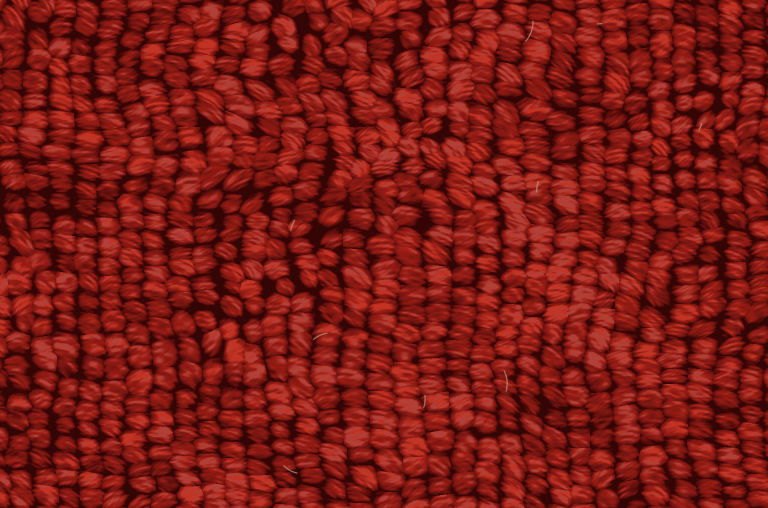
A WebGL 2 fragment shader for this texture:

```glsl
#version 300 es
precision highp float;
// Red loop-pile carpet: columns of twisted yarn loops with dark gaps and stray lint.

#define COLUMNS 31.0
#define ROWS 27.0
#define LOOP_RADIUS vec2(0.62, 0.50)
#define FIBRE_DENSITY 9.5
#define FIBRE_CONTRAST 0.80
#define LOOP_VARIATION 0.30
#define TWIST -0.22
#define LINT_COUNT 9
#define LINT_WIDTH 0.0016

uniform vec2 u_resolution;
out vec4 outColor;

const vec3 GAP = vec3(0.20, 0.02, 0.015);
const vec3 SHADE = vec3(0.36, 0.05, 0.04);
const vec3 WINE = vec3(0.47, 0.09, 0.07);
const vec3 RED = vec3(0.57, 0.10, 0.07);
const vec3 BRIGHT = vec3(0.76, 0.20, 0.14);
const vec3 DUSTY = vec3(0.69, 0.25, 0.22);
const vec3 LINT = vec3(0.74, 0.58, 0.50);

float hash(vec2 p) {
  return fract(sin(dot(p, vec2(127.1, 311.7))) * 43758.5453);
}

float noise(vec2 p) {
  vec2 cell = floor(p), f = fract(p);
  f = f * f * (3.0 - 2.0 * f);
  float low = mix(hash(cell), hash(cell + vec2(1, 0)), f.x);
  float high = mix(hash(cell + vec2(0, 1)), hash(cell + vec2(1, 1)), f.x);
  return mix(low, high, f.y);
}

vec2 rotate(vec2 p, float angle) {
  float c = cos(angle), s = sin(angle);
  return vec2(c * p.x + s * p.y, c * p.y - s * p.x);
}

// Dark-to-light yarn colours; dusty fibres appear among the lit ones.
vec3 yarnColor(float tone, float dust) {
  vec3 color = mix(GAP, SHADE, smoothstep(0.02, 0.24, tone));
  color = mix(color, WINE, smoothstep(0.22, 0.42, tone));
  color = mix(color, RED, smoothstep(0.38, 0.58, tone));
  vec3 lit = mix(BRIGHT, DUSTY, smoothstep(0.40, 0.65, dust));
  return mix(color, lit, smoothstep(0.55, 0.85, tone));
}

vec3 carpet(vec2 uv, float aspect) {
  // Pile gets more disordered in patches and towards the left.
  float mess = clamp(noise(uv * vec2(6.0, 5.0) + 3.0) + 0.35 - 0.55 * uv.x, 0.15, 1.0);
  vec2 sway = vec2(noise(uv * vec2(5.0, 7.0)), noise(uv * vec2(8.0, 5.0) + 20.0)) - 0.5;
  vec2 grid = uv * vec2(COLUMNS, ROWS) + sway * vec2(0.9, 1.3);
  float cellHeight = COLUMNS / (ROWS * aspect);

  // Keep the loop standing highest at this point.
  float height = -1.0;
  vec2 local = vec2(0.0), loopId = vec2(0.0);
  for (int i = -1; i <= 1; i++) {
    float column = floor(grid.x) + float(i);
    float stagger = hash(vec2(column, 7.0));
    for (int j = -1; j <= 1; j++) {
      vec2 id = vec2(column, floor(grid.y - stagger) + float(j));
      vec2 jitter = vec2(hash(id + 0.3), hash(id + 5.7)) - 0.5;
      vec2 center = id + vec2(0.5, 0.5 + stagger) + jitter * vec2(0.50, 0.60) * mess;
      float tilt = TWIST + (hash(id + 9.1) - 0.5) * 1.7 * mess;
      vec2 q = rotate((grid - center) * vec2(1.0, cellHeight), tilt);
      vec2 e = q / LOOP_RADIUS;
      float h = 1.0 - dot(e, e) + 0.25 * (hash(id + 2.2) - 0.5);
      if (h > height) {
        height = h;
        local = q;
        loopId = id;
      }
    }
  }

  // Fibres wrap around each loop, with finer hairs crossing them.
  vec2 seed = loopId * 17.3;
  float bend = local.y + 0.28 * local.x * local.x;
  float fibre = noise(vec2(local.x * 2.2, bend * FIBRE_DENSITY) + seed);
  vec2 crossed = rotate(local, 0.45);
  float hair = noise(crossed * vec2(3.5, FIBRE_DENSITY * 1.5) + seed + 40.0);
  float strands = mix(fibre, hair, 0.3) - 0.5;

  // Rounded relief, light from above, faded patches and soiled hollows.
  float tone = 0.78 * smoothstep(-0.30, 0.90, height) - 0.10;
  tone += FIBRE_CONTRAST * strands + 0.28 * local.y;
  tone += LOOP_VARIATION * (hash(loopId + 3.3) - 0.5);
  tone += 0.22 * (noise(uv * vec2(7.0, 5.0) + 11.0) - 0.5);
  float hollow = smoothstep(0.62, 0.85, noise(grid * 0.45 + 31.0));
  tone -= 0.35 * hollow * mess * (1.0 - smoothstep(0.2, 0.8, height));
  vec2 edge = uv - 0.5;
  tone -= 0.22 * dot(edge, edge);
  return yarnColor(tone, mix(hair, hash(loopId + 6.6), 0.4));
}

// Coverage of short curved strands lying on the pile.
float lint(vec2 p, float aspect) {
  float cover = 0.0;
  for (int i = 0; i < LINT_COUNT; i++) {
    float k = float(i) + 1.0;
    vec2 center = vec2(aspect * mix(0.2, 0.97, hash(vec2(k, 1.0))), hash(vec2(k, 2.0)));
    vec2 q = rotate(p - center, 6.28 * hash(vec2(k, 3.0)));
    float reach = mix(0.004, 0.024, hash(vec2(k, 4.0)));
    q.y += 9.0 * q.x * q.x;
    float d = length(vec2(max(abs(q.x) - reach, 0.0), q.y));
    cover = max(cover, 1.0 - smoothstep(0.3 * LINT_WIDTH, 1.3 * LINT_WIDTH, d));
  }
  return cover;
}

void main() {
  float aspect = u_resolution.x / u_resolution.y;
  vec3 color = vec3(0.0);
  // Four samples per pixel soften the loop edges.
  for (int s = 0; s < 4; s++) {
    vec2 offset = vec2(s % 2, s / 2) * 0.5 - 0.25;
    vec2 uv = (gl_FragCoord.xy + offset) / u_resolution;
    vec3 pile = carpet(uv, aspect);
    color += mix(pile, LINT, 0.75 * lint(uv * vec2(aspect, 1.0), aspect));
  }
  outColor = vec4(color / 4.0, 1.0);
}
```
